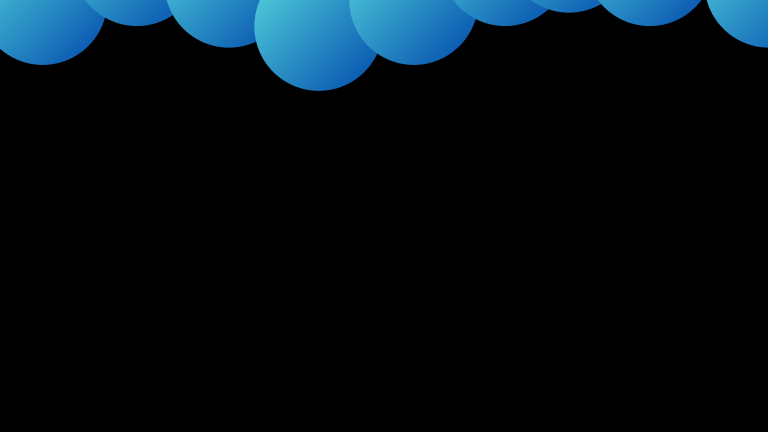
This background is drawn by a WebGL 2 fragment shader. Its source:

```glsl
#version 300 es
precision highp float;
// Overlapping blue discs hang from the top edge of a black canvas.
// Discs are painted left to right, each shaded by the same diagonal
// gradient across its own bounding square, with antialiased rims.

uniform vec2 u_resolution;
out vec4 outColor;

// Lengths are fractions of the canvas height.
const float RADIUS = 0.1493;
const vec3 BACKDROP = vec3(0.0);
const vec3 LIGHT_CYAN = vec3(0.35, 0.87, 0.88);
const vec3 DEEP_BLUE = vec3(0.0, 0.28, 0.67);

// Disc centres: x from the left edge, y as the drop below the top edge.
const int DISC_COUNT = 9;
const vec2 DISCS[DISC_COUNT] = vec2[DISC_COUNT](
    vec2(0.099, 0.001), vec2(0.317, -0.089), vec2(0.530, -0.039),
    vec2(0.738, 0.061), vec2(0.958, 0.001), vec2(1.169, -0.089),
    vec2(1.317, -0.120), vec2(1.504, -0.089), vec2(1.780, -0.039));

// Light at the upper left of a disc, dark at the lower right.
vec3 discColor(vec2 offset) {
    float t = 0.5 + (offset.x + offset.y) / (4.0 * RADIUS);
    return mix(LIGHT_CYAN, DEEP_BLUE, clamp(t, 0.0, 1.0));
}

// Fraction of a pixel covered by a disc.
float discCoverage(vec2 offset, float pixel) {
    return clamp(0.5 - (length(offset) - RADIUS) / pixel, 0.0, 1.0);
}

void main() {
    float pixel = 1.0 / u_resolution.y;
    vec2 p = vec2(gl_FragCoord.x, u_resolution.y - gl_FragCoord.y) * pixel;

    // Each disc covers its left neighbour.
    vec3 color = BACKDROP;
    for (int i = 0; i < DISC_COUNT; i++) {
        vec2 offset = p - DISCS[i];
        color = mix(color, discColor(offset), discCoverage(offset, pixel));
    }
    outColor = vec4(color, 1.0);
}
```
